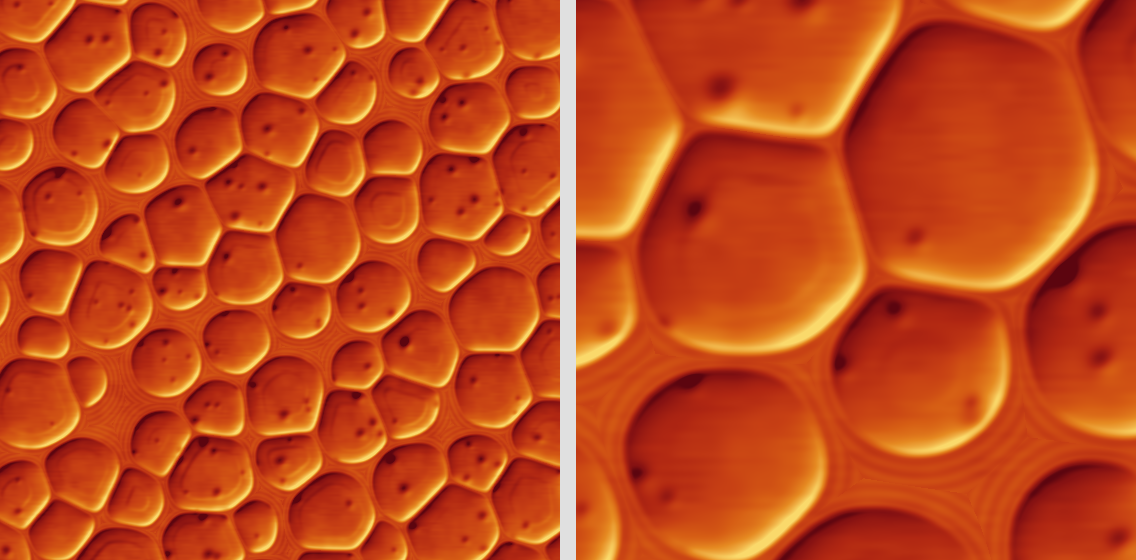
Left: the whole. Right: its middle third, enlarged.
Reproduce this texture procedurally as a three.js fragment shader.

```glsl
varying vec2 vUv;

// Packing of the grains
const float SPACING = 0.131;
const float JITTER = 0.36;
const float MIN_RADIUS = 0.047;
const float MAX_RADIUS = 0.091;
const float CORNER = 0.0045;
const mat2 TILT = mat2(0.94, 0.342, -0.342, 0.94);
const float ROW = 0.866;

// Relief and surface detail
const vec2 LIGHT = vec2(0.62, -0.78);
const float BASE_TONE = 0.425;
const float DOME = 0.10;
const float LIT_RIM = 1.0;
const float LIT_WIDTH = 0.010;
const float SHADE_RIM = 0.56;
const float SHADE_WIDTH = 0.012;
const float PIT_GRID = 26.0;
const float PIT_SHARE = 0.30;
const float SCAN_NOISE = 0.035;

// Heat palette, dark to bright
const vec3 MAROON = vec3(0.36, 0.02, 0.06);
const vec3 WINE = vec3(0.53, 0.07, 0.07);
const vec3 BRICK = vec3(0.69, 0.15, 0.07);
const vec3 RUST = vec3(0.78, 0.25, 0.08);
const vec3 ORANGE = vec3(0.84, 0.37, 0.08);
const vec3 AMBER = vec3(0.90, 0.54, 0.13);
const vec3 CREAM = vec3(0.98, 0.85, 0.42);

vec2 hash2(vec2 p) {
  vec3 q = fract(p.xyx * vec3(0.1031, 0.1030, 0.0973));
  q += dot(q, q.yzx + 33.33);
  return fract((q.xx + q.yz) * q.zy);
}

float noise(vec2 p) {
  vec2 i = floor(p), f = fract(p);
  f = f * f * (3.0 - 2.0 * f);
  float low = mix(hash2(i).x, hash2(i + vec2(1.0, 0.0)).x, f.x);
  float high = mix(hash2(i + vec2(0.0, 1.0)).x, hash2(i + 1.0).x, f.x);
  return mix(low, high, f.y);
}

// Tilted hexagonal lattice: nearest index, and jittered disc (centre, radius)
vec2 latticeIndex(vec2 p) {
  vec2 q = p * TILT / SPACING;
  float row = q.y / ROW;
  return floor(vec2(q.x - 0.5 * row, row) + 0.5);
}

vec3 grain(vec2 id) {
  vec2 q = vec2(id.x + 0.5 * id.y, ROW * id.y);
  q += JITTER * (hash2(id + 57.0) - 0.5);
  float radius = mix(MIN_RADIUS, MAX_RADIUS, hash2(id + 113.0).x);
  return vec3(SPACING * (TILT * q), radius);
}

// Small embossed specks, gathered in clumps
float pits(vec2 p) {
  float sum = 0.0;
  vec2 cell = floor(p * PIT_GRID);
  for (int j = -1; j <= 1; j++) for (int i = -1; i <= 1; i++) {
    vec2 id = cell + vec2(float(i), float(j));
    vec2 spot = (id + hash2(id + 211.0)) / PIT_GRID;
    vec2 kind = hash2(id + 307.0);
    float share = PIT_SHARE * 2.0 * noise(spot * 9.0 + 40.0);
    vec2 q = (p - spot) / mix(0.005, 0.010, kind.y);
    float speck = exp(-dot(q, q)) * (1.1 * dot(q, LIGHT) - 0.45);
    sum += step(kind.x, share) * mix(0.2, 0.5, kind.y) * speck;
  }
  return sum;
}

vec3 heat(float t) {
  vec3 c = mix(MAROON, WINE, smoothstep(0.0, 0.13, t));
  c = mix(c, BRICK, clamp((t - 0.13) / 0.18, 0.0, 1.0));
  c = mix(c, RUST, clamp((t - 0.31) / 0.13, 0.0, 1.0));
  c = mix(c, ORANGE, clamp((t - 0.44) / 0.14, 0.0, 1.0));
  c = mix(c, AMBER, clamp((t - 0.58) / 0.17, 0.0, 1.0));
  return mix(c, CREAM, clamp((t - 0.75) / 0.25, 0.0, 1.0));
}

void main() {
  vec2 p = vUv + 0.007 * (vec2(noise(vUv * 17.0), noise(vUv * 17.0 + 71.0)) - 0.5);

  // Owner of this point by power distance
  vec2 base = latticeIndex(p), owner = base;
  float best = 10.0;
  for (int j = -2; j <= 2; j++) for (int i = -2; i <= 2; i++) {
    vec2 id = base + vec2(float(i), float(j));
    vec3 g = grain(id);
    float power = dot(p - g.xy, p - g.xy) - g.z * g.z;
    if (power < best) { best = power; owner = id; }
  }

  // Rounded edge distance and outward normal: own circle and neighbour walls
  vec3 own = grain(owner);
  vec2 local = p - own.xy;
  float reach = length(local);
  float total = exp((reach - own.z) / CORNER);
  vec2 normal = total * local / max(reach, 0.0001);
  for (int j = -2; j <= 2; j++) for (int i = -2; i <= 2; i++) {
    if (i == 0 && j == 0) continue;
    vec3 g = grain(owner + vec2(float(i), float(j)));
    float gap = length(g.xy - own.xy);
    float wall = (dot(p - g.xy, p - g.xy) - g.z * g.z - best) / (2.0 * gap);
    float weight = exp(-wall / CORNER);
    total += weight;
    normal += weight * (g.xy - own.xy) / gap;
  }
  float edge = -CORNER * log(total);
  float facing = dot(normal / total, LIGHT);
  float inside = smoothstep(-0.001, 0.006, edge);
  float depth = max(edge, 0.0);

  // Lit and shaded rims on a shallow dome, with a faint inner ring
  float lit = LIT_RIM * max(facing, 0.0) * exp(-depth / LIT_WIDTH);
  float shade = SHADE_RIM * max(-facing, 0.0) * exp(-depth / SHADE_WIDTH);
  vec2 kind = hash2(owner + 401.0);
  float ringAt = (edge - mix(0.022, 0.036, kind.x)) / 0.004;
  float ring = 0.16 * kind.y * kind.y * facing * exp(-ringAt * ringAt);
  float dome = DOME * dot(local, LIGHT) / own.z;
  float tone = BASE_TONE + inside * (lit - shade + ring + dome + pits(p));

  // Ripples in the gaps, soft mottling and horizontal scan lines
  tone += (1.0 - inside) * (0.03 + 0.03 * sin(edge * 700.0));
  tone += 0.09 * (noise(p * 30.0) - 0.5) + 0.05 * (noise(p * 75.0) - 0.5);
  tone += SCAN_NOISE * (noise(vUv * vec2(45.0, 260.0)) - 0.5);
  gl_FragColor = vec4(heat(tone), 1.0);
}
```
